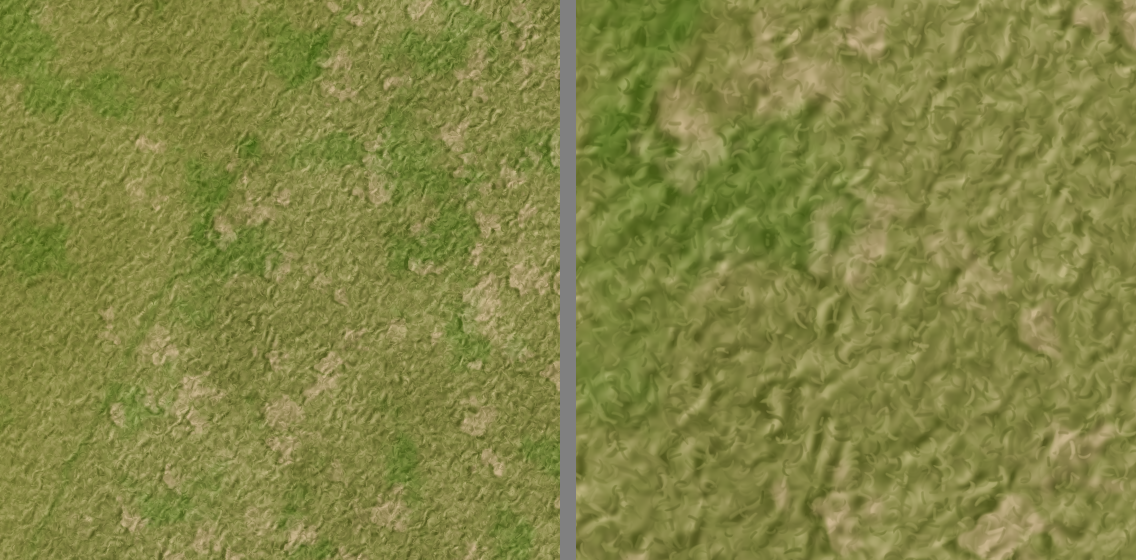
Left, the full canvas; right, a detail of the centre.
Write a WebGL 2 fragment shader that draws this texture.

```glsl
#version 300 es
precision highp float;
precision highp int;

uniform vec2 u_resolution;
out vec4 fragColor;

vec2 hash2(vec2 cell) {
    uvec2 q = uvec2(ivec2(cell) + 8192) * 747796u + 28913u;
    for (int i = 0; i < 2; i++) {
        q.x += q.y * 16645u;
        q.y += q.x * 22695u;
        q ^= q >> 15u;
        q *= 73939u;
    }
    q ^= q >> 16u;
    return vec2(q & 0xffffu) / 65535.0;
}

float noise(vec2 p) {
    vec2 i = floor(p), f = fract(p);
    f = f * f * f * (f * (f * 6.0 - 15.0) + 10.0);
    return mix(mix(hash2(i).x, hash2(i + vec2(1, 0)).x, f.x),
               mix(hash2(i + vec2(0, 1)).x, hash2(i + vec2(1, 1)).x, f.x), f.y);
}

float fbm(vec2 p) {
    float sum = 0.0, amp = 0.53;
    for (int i = 0; i < 4; i++) {
        sum += amp * noise(p);
        p = mat2(1.6, 1.2, -1.2, 1.6) * p + 17.0;
        amp *= 0.5;
    }
    return sum;
}

mat2 rotation(float a) {
    return mat2(cos(a), -sin(a), sin(a), cos(a));
}

// Short curved blades, one per jittered cell; gives signed brightness
float blades(vec2 p, float scale, float lean, float ground) {
    vec2 g = p * scale, cell = floor(g);
    float tone = ground;
    float blur = max(0.07, 0.7 * scale / u_resolution.y);
    for (int y = -1; y <= 1; y++)
    for (int x = -1; x <= 1; x++) {
        vec2 id = cell + vec2(x, y);
        vec2 place = hash2(id + scale), look = hash2(id + scale * 3.0 + 500.0);
        vec2 q = rotation(lean + (look.x - 0.5) * 2.6) * (g - id - place);
        q.y += (place.x - 0.5) * 2.4 * q.x * q.x;
        float d = length(vec2(max(abs(q.x) - 0.2 - 0.25 * place.y, 0.0), q.y));
        float cover = 1.0 - smoothstep(0.1 - blur, 0.1 + blur, d);
        tone = mix(tone, look.y - 0.5 + q.y * 0.8, cover * 0.85);
    }
    return tone;
}

// Ragged mounds of dry grass, more frequent where density is high
float tussocks(vec2 p, float density) {
    vec2 g = p * 15.0;
    g += 0.55 * (vec2(noise(p * 38.0), noise(p * 38.0 + 90.0)) - 0.5);
    g += 0.3 * (vec2(noise(p * 90.0), noise(p * 90.0 + 40.0)) - 0.5);
    vec2 cell = floor(g);
    float mound = 0.0;
    for (int y = -1; y <= 1; y++)
    for (int x = -1; x <= 1; x++) {
        vec2 id = cell + vec2(x, y);
        vec2 place = hash2(id), look = hash2(id + 300.0);
        float radius = mix(0.25, 0.55, look.y);
        float d = length(g - id - place) / radius;
        float present = smoothstep(-0.08, 0.25, density - look.x);
        mound = max(mound, present * (1.0 - smoothstep(0.55, 1.1, d)));
    }
    return mound;
}

void main() {
    vec2 p = gl_FragCoord.xy / u_resolution.y;

    // Worn track, with a smoother sward on its left
    float across = p.x - (0.05 + 0.44 * p.y + 0.14 * p.y * p.y);
    across += 0.012 * (noise(p * 24.0) - 0.5);
    float rough = smoothstep(-0.18, 0.16, across);
    float track = exp(-pow(across / 0.011, 2.0)) * (0.45 + 0.7 * noise(p * 17.0 + 60.0));
    track += 0.25 * exp(-pow((across + 0.13) / 0.012, 2.0)) * noise(p * 9.0);

    float patches = fbm(p * 7.0 + 11.0) - 0.5;
    float lush = smoothstep(0.53, 0.75, fbm(p * 11.0 + 70.0));
    float density = 0.12 + 0.42 * rough + 0.5 * patches - 0.5 * track;
    float mound = tussocks(p, density);
    float shadow = max(tussocks(p + vec2(0.007, 0.001), density) - mound, 0.0);

    // Embossed fibres between the blades
    float lean = 1.0 + 2.2 * (noise(p * 22.0 + 5.0) - 0.5);
    vec2 warp = 1.6 * vec2(noise(p * 60.0), noise(p * 60.0 + 33.0));
    vec2 fibre = rotation(1.0) * p * vec2(75.0, 135.0) + warp;
    float relief = noise(fibre) - noise(fibre + vec2(0.25, 0.7));
    relief += 0.5 * (noise(p * 210.0 + warp) - 0.5);

    float grain = blades(p, 62.0, lean, relief * 0.7);
    grain = blades(p, 88.0, lean, grain);
    grain = mix(grain, blades(p, 118.0, lean, grain), 0.7);

    float tone = 0.475 + grain * mix(0.42, 0.56, rough) + relief * 0.16;
    tone += patches * 0.28 + mound * 0.2 - shadow * 0.26;
    tone -= track * 0.17 + lush * 0.12;
    tone = clamp(tone, 0.0, 1.0);

    // Shadowed grass through olive to straw
    vec3 colour = mix(vec3(0.34, 0.35, 0.13), vec3(0.54, 0.53, 0.285), min(tone * 2.0, 1.0));
    colour = mix(colour, vec3(0.75, 0.71, 0.51), max(tone * 2.0 - 1.0, 0.0));

    // Hue drifts from fresh green to dry
    float dry = mound - 0.25 + 0.5 * (noise(p * 130.0 + 8.0) - 0.5);
    colour += dry * vec3(0.035, -0.005, 0.04);
    colour += (lush + 0.6 * track) * vec3(-0.045, 0.015, -0.025);
    colour += (1.0 - rough) * vec3(0.0, 0.0, -0.02);
    fragColor = vec4(colour, 1.0);
}
```
